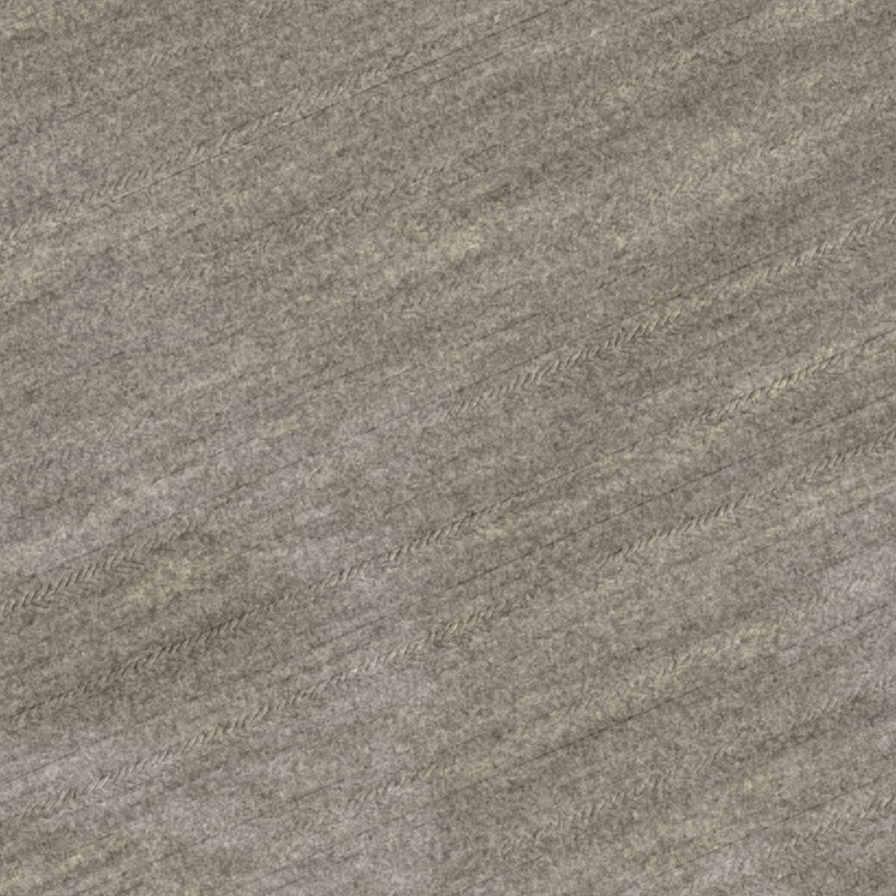
This texture is drawn by a Shadertoy shader. Its source:

```glsl
// Aerial view of a dry tilled field with slanting streaks, furrows and tyre tracks.

const float FIELD_ANGLE = 0.413;      // radians, rising to the right
const vec3 SOIL = vec3(0.554, 0.520, 0.479);
const vec3 STRAW = vec3(0.685, 0.655, 0.580);
const vec3 CHALK = vec3(0.670, 0.632, 0.622);
const vec3 EARTH = vec3(0.490, 0.445, 0.395);
const vec3 TONE = vec3(1.0, 0.98, 0.95);
const float GRAIN_CONTRAST = 0.215;
const float STREAK_CONTRAST = 0.062;
const float FURROW_SPACING = 0.0215;
const float FURROW_DEPTH = 0.085;
const float TRACK_SPACING = 0.12;
const float TRACK_OFFSET = 0.056;
const float TRACK_WIDTH = 0.018;
const float LUG_PITCH = 0.0122;
const float LUG_SLANT = 1.2;
const float LUG_DEPTH = 0.14;

float hash(vec2 cell) {
    vec3 h = fract(cell.xyx * 0.1031);
    h += dot(h, h.yzx + 33.33);
    return fract((h.x + h.y) * h.z);
}

float noise(vec2 p) {
    vec2 cell = floor(p), f = fract(p);
    f = f * f * (3.0 - 2.0 * f);
    return mix(mix(hash(cell), hash(cell + vec2(1, 0)), f.x),
               mix(hash(cell + vec2(0, 1)), hash(cell + vec2(1, 1)), f.x), f.y);
}

float fbm(vec2 p) {
    float sum = 0.0, weight = 0.5;
    for (int i = 0; i < 4; i++) {
        sum += weight * noise(p);
        p = mat2(1.6, 1.2, -1.2, 1.6) * p + 17.3;
        weight *= 0.5;
    }
    return sum / 0.9375;
}

// Fine clods in three sizes on differently turned grids, centred on zero
float grain(vec2 p) {
    vec2 turned = mat2(0.8, 0.6, -0.6, 0.8) * p;
    return 0.60 * noise(turned * 250.0) + 0.60 * noise(p * 410.0 + 71.0)
         + 0.25 * noise(turned.yx * 120.0 + 31.0) - 0.725;
}

// Thin dark drill lines, broken along their length
float furrows(vec2 f) {
    float row = f.y / FURROW_SPACING + 0.15 * noise(vec2(f.x * 4.0, f.y * 8.0));
    float id = floor(row);
    float offset = 0.3 + 0.4 * hash(vec2(id, 33.0));
    float dist = abs(fract(row) - offset) * FURROW_SPACING;
    float line = 1.0 - smoothstep(0.0004, 0.0024, dist);
    float broken = smoothstep(0.25, 0.60, noise(vec2(f.x * 9.0, id * 7.0)));
    broken *= 0.4 + 0.6 * smoothstep(0.2, 0.6, noise(vec2(f.x * 70.0, id * 3.0)));
    float bold = step(0.84, hash(vec2(id, 5.0)));
    return line * mix(broken * (0.3 + 0.6 * hash(vec2(id, 9.0))), 1.2, bold * 0.6);
}

// Tyre prints: x is the lug relief, y the pressed strip
vec2 tracks(vec2 f) {
    float id = floor((f.y - TRACK_OFFSET) / TRACK_SPACING + 0.5);
    float jitter = (hash(vec2(id, 3.0)) - 0.5) * 0.035;
    float d = f.y - TRACK_OFFSET - id * TRACK_SPACING - jitter;
    d += 0.004 * (noise(vec2(f.x * 4.0, id)) - 0.5);
    float side = abs(d);
    float ragged = 0.004 * noise(f * 110.0);
    float strip = smoothstep(0.0, 0.003, side)
                * (1.0 - smoothstep(TRACK_WIDTH - 0.007, TRACK_WIDTH, side + ragged));
    float wobble = 0.6 * noise(vec2(f.x * 30.0, id * 3.0)) + 0.45 * noise(f * 110.0);
    float phase = 6.28319 * ((f.x - LUG_SLANT * side) / LUG_PITCH + wobble);
    float groove = smoothstep(0.5, 1.0, 0.5 + 0.5 * cos(phase));
    float ridge = smoothstep(0.45, 1.0, 0.5 + 0.5 * cos(phase + 2.3));
    float strength = mix(0.5, 1.0, hash(vec2(id, 21.0)));
    strength *= mix(1.0, 0.55, smoothstep(0.36, 0.46, f.y));
    strength *= 0.35 + 0.65 * smoothstep(0.1, 0.6, noise(vec2(f.x * 7.0, id * 13.0)));
    strength *= 0.5 + 0.5 * smoothstep(0.1, 0.5, noise(f * vec2(60.0, 110.0) + 9.0));
    strength *= mix(0.5, 1.0, smoothstep(-0.002, 0.002, d));
    return vec2(0.6 * ridge - groove, 1.0) * strip * strength;
}

void mainImage(out vec4 fragColor, in vec2 fragCoord) {
    vec2 p = fragCoord / iResolution.y;
    float c = cos(FIELD_ANGLE), s = sin(FIELD_ANGLE);
    vec2 field = vec2(c * p.x + s * p.y, c * p.y - s * p.x);

    // Broad bands of brown earth
    float brown = smoothstep(0.45, 0.8, fbm(field * vec2(3.0, 11.0) + 40.0));
    vec3 color = mix(SOIL, EARTH, 0.38 * brown);

    // Narrow pale straw streaks made of crumbs
    float straw = smoothstep(0.52, 0.88, 0.65 * noise(field * vec2(2.8, 26.0) + 8.0)
                + 0.4 * noise(field * vec2(16.0, 85.0)));
    float crumbs = smoothstep(0.35, 0.75, noise(field * vec2(130.0, 210.0)));
    color = mix(color, STRAW, straw * (0.18 + 0.45 * crumbs));

    // Wispy chalky patches, mostly in the lower half
    float lower = 1.0 - smoothstep(0.42, 0.68, p.y);
    float wisps = 0.8 * fbm(p * vec2(5.0, 7.0) + 3.0) + 0.2 * noise(field * vec2(35.0, 75.0));
    float chalk = smoothstep(0.48, 0.76, wisps);
    color = mix(color, CHALK, chalk * mix(0.15, 0.60, lower));

    // Fine streaks along the working direction
    float streak = 0.8 * noise(field * vec2(3.5, 48.0) + 5.0)
                 + 0.9 * noise(field * vec2(12.0, 140.0)) - 0.85;
    color += TONE * STREAK_CONTRAST * streak;

    // Furrows and tyre marks
    color -= TONE * FURROW_DEPTH * furrows(field);
    vec2 track = tracks(field);
    color += TONE * LUG_DEPTH * track.x + vec3(0.028, 0.026, 0.018) * track.y;

    // Clods, dark specks and scattered light stubble
    color += TONE * GRAIN_CONTRAST * grain(p);
    float speck = smoothstep(0.74, 0.95, noise(field * 220.0 + 12.0));
    color -= vec3(0.080, 0.066, 0.074) * speck;
    float stubble = smoothstep(0.80, 0.97, noise(field * vec2(150.0, 210.0) + 60.0));
    color += vec3(0.080, 0.077, 0.065) * stubble;

    fragColor = vec4(clamp(color, 0.0, 1.0), 1.0);
}
```
